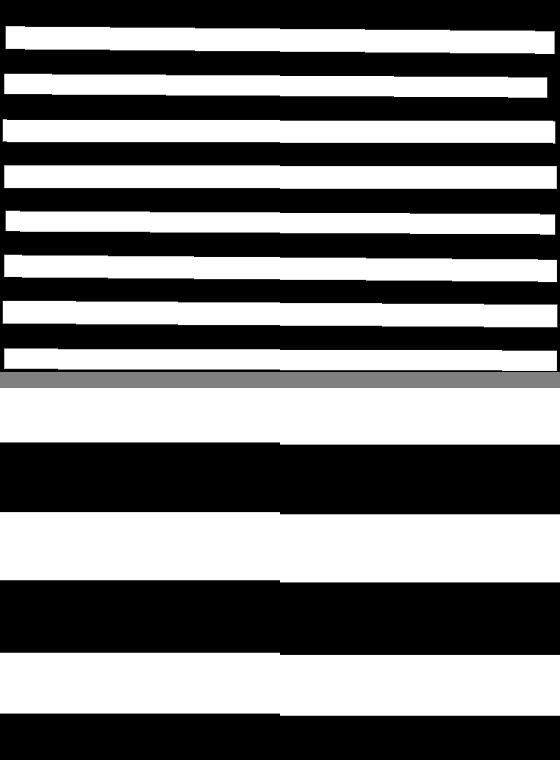
Top, the full canvas; bottom, a detail of the centre.
Reproduce this pattern procedurally as a Shadertoy shader.

```glsl
// Eight white horizontal bars on black, each leaning slightly down to the right.
// Rows come from rounding the height to a pitch; slow waves over the row index
// vary thickness, lean and end insets, and the lean descends in tiny stairs.

// Lengths are fractions of the canvas height.
const float BAR_COUNT = 8.0;
const float FIRST_CENTER = 0.1078;   // from the top edge
const float PITCH = 0.12275;
const float HALF_THICKNESS = 0.0292;
const float THICKNESS_SWING = 0.0020;
const float STAIR_HEIGHT = 0.00196;
const float STAIRS_MEAN = 4.0;       // stairs across the full width
const float STAIRS_SWING = 2.6;
const float LEFT_INSET = 0.0114;
const float LEFT_SWING = 0.0039;
const float RIGHT_INSET = 0.0069;
const float RIGHT_EXTRA = 0.0229;    // strongest on thin upper bars
const float RIGHT_DECAY = 0.5;
const vec3 BAR_COLOR = vec3(1.0);
const vec3 GROUND_COLOR = vec3(0.0);

// Signed distance to a box given by its center and half size.
float boxDistance(vec2 p, vec2 center, vec2 halfSize) {
    vec2 d = abs(p - center) - halfSize;
    return length(max(d, 0.0)) + min(max(d.x, d.y), 0.0);
}

// Distance to one bar; p.y runs downward from the top edge.
float barDistance(vec2 p, float row, float width) {
    // Per-row variation
    float thicknessWave = cos(2.094 * (row - 2.6));
    float halfThickness = HALF_THICKNESS + THICKNESS_SWING * thicknessWave;
    float stairs = STAIRS_MEAN + STAIRS_SWING * cos(1.208 * row);
    float left = LEFT_INSET - LEFT_SWING * cos(1.571 * (row - 2.0));
    float right = width - RIGHT_INSET
                - RIGHT_EXTRA * (1.0 - thicknessWave) * exp(-RIGHT_DECAY * row);

    // Stepped lean about the middle of the canvas
    float drop = (floor(stairs * (p.x / width - 0.5)) + 0.5) * STAIR_HEIGHT;

    vec2 center = vec2(0.5 * (left + right), FIRST_CENTER + row * PITCH + drop);
    return boxDistance(p, center, vec2(0.5 * (right - left), halfThickness));
}

void mainImage(out vec4 fragColor, in vec2 fragCoord) {
    float pixel = 1.0 / iResolution.y;
    float width = iResolution.x * pixel;
    vec2 p = vec2(fragCoord.x * pixel, 1.0 - fragCoord.y * pixel);

    // Nearest row
    float row = clamp(floor((p.y - FIRST_CENTER) / PITCH + 0.5), 0.0, BAR_COUNT - 1.0);

    // One-pixel smooth edge
    float coverage = clamp(0.5 - barDistance(p, row, width) / pixel, 0.0, 1.0);
    fragColor = vec4(mix(GROUND_COLOR, BAR_COLOR, coverage), 1.0);
}
```
